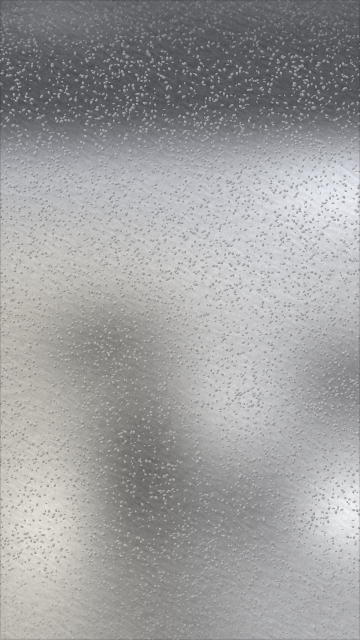
Write a Shadertoy shader that draws this texture.

```glsl
// Frosted metallic glass: soft grey light washes under a finely pitted surface.
// Gaussian washes shape the light, stretched noise gives the diagonal relief,
// and a jittered cell grid scatters small embossed grey flecks over it.

const float FLECK_CELLS = 92.0;      // fleck cells across the width
const float FLECK_CHANCE = 0.46;     // mean share of filled cells
const float FLECK_SIZE = 0.0033;     // mean fleck radius
const float FLECK_TONE = 0.64;
const float FLECK_EMBOSS = 0.17;
const float RELIEF_STRENGTH = 0.13;
const float GRAIN_STRENGTH = 0.05;
const vec2 RELIEF_DIR = vec2(0.78, -0.62);
const vec2 LIGHT_DIR = vec2(-0.45, 0.89);
const vec3 COOL_TINT = vec3(0.985, 0.998, 1.035);
const vec3 WARM_TINT = vec3(1.018, 1.003, 0.965);

// Integer hash giving two values in 0..1
vec2 hash2(vec2 cell) {
    uvec2 h = uvec2(ivec2(cell) + 4096);
    h = h * 1664525u + 1013904223u;
    h.x += h.y * 1664525u;
    h.y += h.x * 1664525u;
    h ^= h >> 16u;
    h.x += h.y * 1664525u;
    h.y += h.x * 1664525u;
    h ^= h >> 16u;
    return vec2(h & 65535u) / 65535.0;
}

float valueNoise(vec2 p) {
    vec2 i = floor(p), f = fract(p);
    f = f * f * (3.0 - 2.0 * f);
    float low = mix(hash2(i).x, hash2(i + vec2(1, 0)).x, f.x);
    float high = mix(hash2(i + vec2(0, 1)).x, hash2(i + vec2(1, 1)).x, f.x);
    return mix(low, high, f.y);
}

// Pull the tone towards a target inside a soft ellipse
float wash(float tone, vec2 q, vec2 centre, vec2 size, float target) {
    vec2 d = (q - centre) / size;
    return mix(tone, target, exp(-dot(d, d)));
}

// Blurred light behind the glass; q runs 0..1 from the upper left
float lightTone(vec2 q) {
    float tone = mix(0.345, 0.72, smoothstep(0.155, 0.295, q.y));
    tone = wash(tone, q, vec2(0.16, 0.02), vec2(0.22, 0.05), 0.47);
    tone = wash(tone, q, vec2(0.75, 0.00), vec2(0.50, 0.04), 0.40);
    tone = wash(tone, q, vec2(0.65, 0.43), vec2(0.40, 0.13), 0.81);
    tone = wash(tone, q, vec2(0.95, 0.31), vec2(0.24, 0.07), 0.90);
    tone = wash(tone, q, vec2(0.10, 0.41), vec2(0.16, 0.06), 0.76);
    // Grey shadows of the lower half
    tone = wash(tone, q, vec2(0.29, 0.54), vec2(0.17, 0.07), 0.54);
    tone = wash(tone, q, vec2(0.70, 0.79), vec2(0.30, 0.10), 0.54);
    tone = wash(tone, q, vec2(0.50, 0.98), vec2(0.28, 0.12), 0.57);
    tone = wash(tone, q, vec2(0.40, 0.74), vec2(0.18, 0.18), 0.43);
    tone = wash(tone, q, vec2(0.98, 0.60), vec2(0.20, 0.08), 0.53);
    // Bright patches between them
    tone = wash(tone, q, vec2(0.66, 0.61), vec2(0.15, 0.10), 0.79);
    tone = wash(tone, q, vec2(0.98, 0.80), vec2(0.16, 0.08), 0.92);
    tone = wash(tone, q, vec2(0.85, 0.96), vec2(0.20, 0.06), 0.68);
    return wash(tone, q, vec2(0.11, 0.82), vec2(0.14, 0.12), 0.85);
}

// Diagonally stretched surface height
float surface(vec2 p) {
    vec2 r = vec2(dot(p, RELIEF_DIR), dot(p, vec2(-RELIEF_DIR.y, RELIEF_DIR.x)));
    return valueNoise(r * vec2(50.0, 125.0));
}

// Fleck coverage in x, lit side against shaded side in y
vec2 flecks(vec2 p, float pixel) {
    vec2 home = floor(p * FLECK_CELLS), result = vec2(0.0);
    for (int y = -1; y <= 1; y++)
    for (int x = -1; x <= 1; x++) {
        vec2 cell = home + vec2(x, y);
        vec2 place = hash2(cell), kind = hash2(cell + 517.0);
        vec2 centre = (cell + place) / FLECK_CELLS;
        float cluster = valueNoise(centre * 24.0) * 0.6 + valueNoise(centre * 6.0) * 0.4;
        float present = step(kind.x, FLECK_CHANCE * (0.35 + 1.3 * cluster));
        float radius = FLECK_SIZE * mix(0.6, 1.35, kind.y);
        float angle = 6.2832 * fract(place.x * 7.0 + kind.y);
        vec2 axis = vec2(cos(angle), sin(angle)), d = p - centre;
        float reach = length(vec2(dot(d, axis) * 0.75, dot(d, vec2(-axis.y, axis.x)) * 1.25));
        float cover = present * (1.0 - smoothstep(radius - pixel * 0.6, radius + pixel * 0.6, reach));
        if (cover > result.x) result = vec2(cover, dot(d, LIGHT_DIR) / radius);
    }
    return result;
}

void mainImage(out vec4 fragColor, in vec2 fragCoord) {
    vec2 p = fragCoord / iResolution.x;
    vec2 q = vec2(p.x, 1.0 - fragCoord.y / iResolution.y);
    float pixel = 1.0 / iResolution.x;

    // Light, diagonal relief and fine grain
    float tone = lightTone(q);
    float relief = surface(p) - surface(p + LIGHT_DIR * 0.0035);
    tone += RELIEF_STRENGTH * relief + GRAIN_STRENGTH * (valueNoise(p * 260.0) - 0.5);

    // Embossed flecks, fading out near the top and bottom
    vec2 fleck = flecks(p, pixel);
    float presence = smoothstep(0.0, 0.12, q.y) * (1.0 - 0.6 * smoothstep(0.84, 0.96, q.y));
    float fleckTone = mix(FLECK_TONE, tone, 0.12) + FLECK_EMBOSS * clamp(fleck.y, -1.0, 1.0);
    tone = mix(tone, fleckTone, fleck.x * mix(0.3, 0.9, presence));

    // Thin shaded rim, then warm left and cool upper tint
    float rim = min(min(p.x, 1.0 - p.x), min(p.y, q.y * iResolution.y / iResolution.x));
    tone *= mix(0.86, 1.0, smoothstep(0.0, 0.005, rim));
    float warmth = smoothstep(0.2, 0.5, q.y) * (1.0 - 0.65 * smoothstep(0.1, 0.8, q.x));
    fragColor = vec4(clamp(tone * mix(COOL_TINT, WARM_TINT, warmth), 0.0, 1.0), 1.0);
}
```
